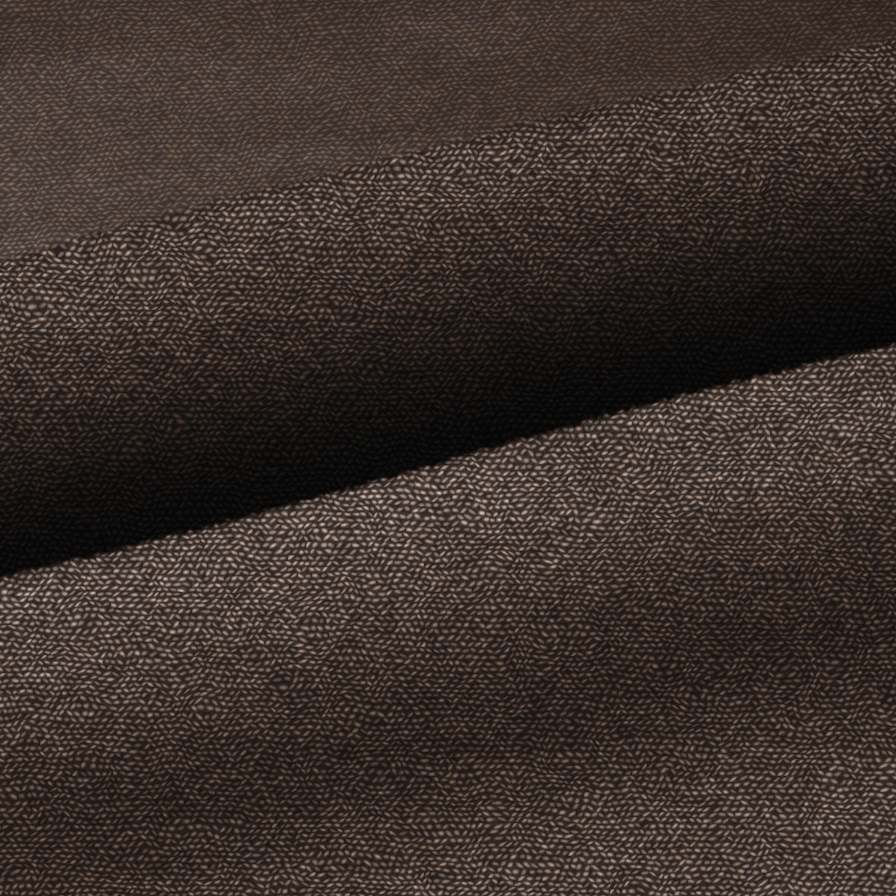
Give the GLSL for this texture, as a three.js fragment shader.

```glsl
varying vec2 vUv;

float hash(vec2 p) {
  vec3 q = fract(vec3(p.xyx) * 0.1031);
  q += dot(q, q.yzx + 33.33);
  return fract((q.x + q.y) * q.z);
}

float noise(vec2 p) {
  vec2 i = floor(p);
  vec2 f = fract(p);
  f = f * f * (3.0 - 2.0 * f);
  float low = mix(hash(i), hash(i + vec2(1.0, 0.0)), f.x);
  float high = mix(hash(i + vec2(0.0, 1.0)), hash(i + vec2(1.0)), f.x);
  return mix(low, high, f.y);
}

// Crest lines of the two folds
float upperCrest(float x) {
  return 0.711 + 0.275 * x - 0.028 * x * x;
}

float lowerCrest(float x) {
  return 0.355 + 0.261 * x - 0.004 * sin(x * 6.283);
}

// Staggered yarn loops of mixed slant; x is the relief, y a random tone
vec2 weave(vec2 p, vec2 count) {
  vec2 g = p * count;
  g += 1.1 * vec2(noise(p * 37.0), noise(p * 31.0 + 40.0));
  g.x += 0.5 * mod(floor(g.y), 2.0);
  vec2 id = floor(g);
  vec2 jitter = vec2(hash(id + 3.0), hash(id + 19.0)) - 0.5;
  vec2 q = fract(g) - 0.5 - 0.24 * jitter;
  float slant = mix(-0.85, 0.6, hash(id + 7.0));
  q.y += slant * q.x;
  float loop = 1.0 - smoothstep(0.1, 1.0, length(q * vec2(1.65, 2.1)));
  return vec2(loop, hash(id));
}

// Light falling on each layer of cloth
float backLight(float x, float height) {
  float nearCrest = 1.0 - smoothstep(0.0, 0.3, height);
  return 0.285 - 0.055 * x + 0.06 * (1.0 - x) * nearCrest;
}

float middleLight(float x, float depth) {
  float fall = smoothstep(0.05, 1.0, depth);
  float turn = 0.92 + 0.08 * smoothstep(0.0, 0.06, depth);
  return mix(0.335, 0.042, fall) * turn * (1.0 - 0.16 * x);
}

float frontLight(float x, float depth) {
  float crest = mix(0.365, 0.2, smoothstep(0.03, 0.31, depth));
  float turn = 0.88 + 0.12 * smoothstep(0.0, 0.015, depth);
  return crest * turn + 0.13 * smoothstep(0.30, 0.52, depth) - 0.02 * x;
}

vec3 clothColor(float light, float hue) {
  vec3 drop = vec3(0.0, 0.053, 0.077) * smoothstep(0.0, 0.26, light);
  vec3 tint = vec3(0.025, 0.003, -0.025) * (hue - 0.5);
  return max(vec3(light) - drop + tint * smoothstep(0.03, 0.3, light), 0.0);
}

void main() {
  vec2 p = vUv;
  float fuzz = 0.005 * (noise(p * vec2(170.0, 130.0)) - 0.5);
  float top = upperCrest(p.x);
  float low = lowerCrest(p.x);
  float aboveMiddle = smoothstep(-0.006, 0.006, p.y - top + fuzz);
  float aboveFront = smoothstep(-0.004, 0.004, p.y - low + fuzz);

  // Folds and the deep shadow between them
  float middle = middleLight(p.x, (top - p.y) / (top - low));
  float light = mix(middle, backLight(p.x, p.y - top), aboveMiddle);
  light = mix(frontLight(p.x, low - p.y), light, aboveFront);

  // Soft streaks and mottling in the cloth
  vec2 along = vec2(p.x, p.y - 0.06 * p.x);
  float streaks = noise(along * vec2(6.0, 36.0)) - 0.5;
  float mottling = noise(p * vec2(40.0, 60.0) + 11.0) - 0.5;
  light *= 1.0 + 0.12 * streaks + 0.07 * mottling;

  // Crisp weave in front, soft and finer weave behind
  vec2 nearYarn = weave(vec2(p.x, p.y + 0.02 * p.x), vec2(118.0, 150.0));
  vec2 farYarn = weave(vec2(p.x, p.y - 0.05 * p.x), vec2(125.0, 185.0));
  vec2 yarn = mix(nearYarn, farYarn, aboveMiddle);
  float relief = mix(0.64, 1.72, yarn.x) * (0.84 + 0.32 * yarn.y);
  relief *= 0.85 + 0.3 * noise(p * vec2(300.0, 340.0));
  relief = mix(relief, 1.0, 0.55 * aboveMiddle);

  // Fine hairs catching light along both crests
  float hair = smoothstep(0.6, 0.95, noise(p * vec2(240.0, 300.0)));
  float rim = exp(-abs(p.y - low) * 170.0) + 0.5 * exp(-abs(p.y - top) * 170.0);

  float hue = mix(yarn.y, noise(p * 90.0), 0.4);
  vec3 color = clothColor(light * relief + 0.05 * hair * rim, hue);
  gl_FragColor = vec4(color, 1.0);
}
```
